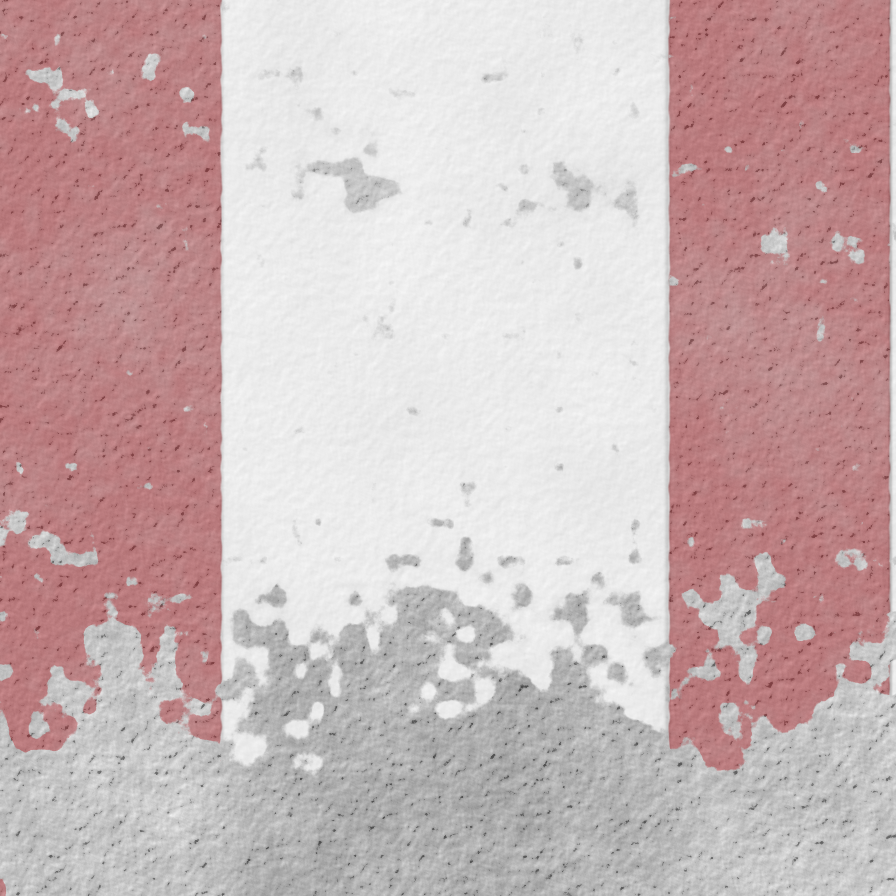
Reproduce this texture procedurally as a Shadertoy shader.

```glsl
// Weathered red and white painted stripes flaking off rough concrete.

const vec3 RED_PAINT = vec3(0.725, 0.478, 0.488);
const vec3 FADED_RED = vec3(0.745, 0.575, 0.580);
const vec3 WHITE_PAINT = vec3(0.922);
const vec3 LIGHT_CONCRETE = vec3(0.775);
const vec3 DARK_CONCRETE = vec3(0.695);
const float STRIPE_LEFT = 0.247;
const float STRIPE_RIGHT = 0.747;
const float PANEL_END = 0.993;
const float CHIP_SCALE = 48.0;
const float GRAIN_SCALE = 125.0;
const float BASE_WEAR = 0.13;
const vec2 LIGHT_STEP = vec2(-0.0020, 0.0026);

// Worn areas: centre x, centre y, radius, strength
const int PATCH_COUNT = 12;
const vec4 PATCHES[PATCH_COUNT] = vec4[](
    vec4(0.195, 0.90, 0.050, 0.28), vec4(0.065, 0.89, 0.055, 0.20),
    vec4(0.405, 0.80, 0.050, 0.26), vec4(0.360, 0.83, 0.090, 0.16),
    vec4(0.660, 0.80, 0.090, 0.24), vec4(0.920, 0.76, 0.075, 0.22),
    vec4(0.050, 0.41, 0.075, 0.24), vec4(0.140, 0.25, 0.070, 0.26),
    vec4(0.820, 0.335, 0.055, 0.34), vec4(0.500, 0.34, 0.080, 0.18),
    vec4(0.400, 0.25, 0.065, 0.26), vec4(0.920, 0.36, 0.055, 0.18));

float hash(vec2 cell) {
    uvec2 q = uvec2(ivec2(cell)) * uvec2(1597u, 3812u + 1u);
    uint n = (q.x ^ (q.y << 8)) * 747796u + 28913u;
    n = ((n >> 15) ^ n) * 277803u;
    n = ((n >> 13) ^ n) * 668265u;
    n ^= n >> 16;
    return float(n & 65535u) / 65535.0;
}

float noise(vec2 p) {
    vec2 i = floor(p), f = fract(p);
    f = f * f * (3.0 - 2.0 * f);
    return mix(mix(hash(i), hash(i + vec2(1, 0)), f.x),
               mix(hash(i + vec2(0, 1)), hash(i + vec2(1, 1)), f.x), f.y);
}

float fbm(vec2 p) {
    float sum = 0.0, amp = 0.5333;
    for (int i = 0; i < 4; i++) {
        sum += amp * noise(p);
        p = mat2(1.6, 1.2, -1.2, 1.6) * p + 17.3;
        amp *= 0.5;
    }
    return sum;
}

float bump(float x, float centre, float width) {
    float d = (x - centre) / width;
    return exp(-d * d);
}

// Height below which the paint is gone
float groundLine(float x) {
    return 0.165 + 0.05 * bump(x, 0.13, 0.05) + 0.05 * bump(x, 0.43, 0.05)
         + 0.06 * bump(x, 0.62, 0.09) - 0.04 * bump(x, 0.33, 0.05)
         + 0.07 * smoothstep(0.80, 0.98, x) + 0.03 * (noise(vec2(x * 22.0, 3.0)) - 0.5);
}

float wearAt(vec2 uv, float whiteMask) {
    float wear = BASE_WEAR + 0.26 * (1.0 - smoothstep(0.20, 0.42, uv.y));
    wear += 0.12 * whiteMask * (1.0 - smoothstep(0.31, 0.42, uv.y));
    float line = groundLine(uv.x);
    wear += 0.75 * (1.0 - smoothstep(line - 0.05, line + 0.025, uv.y));
    for (int i = 0; i < PATCH_COUNT; i++) {
        vec2 d = (uv - PATCHES[i].xy) / PATCHES[i].z;
        wear += PATCHES[i].w * exp(-dot(d, d));
    }
    // Leftover flakes in the lower corners
    float corner = smoothstep(0.87, 1.0, uv.x) + 1.0 - smoothstep(0.0, 0.04, uv.x);
    return wear - 0.50 * corner * (1.0 - smoothstep(0.0, 0.09, uv.y));
}

void mainImage(out vec4 fragColor, in vec2 fragCoord) {
    vec2 uv = fragCoord / iResolution.xy;
    float aa = max(1.0 / iResolution.x, 0.0015);

    // Stripe layout with slightly ragged edges
    float x = uv.x + 0.002 * (noise(uv * 90.0) - 0.5);
    float whiteMask = smoothstep(STRIPE_LEFT - aa, STRIPE_LEFT + aa, x)
                    * (1.0 - smoothstep(STRIPE_RIGHT - aa, STRIPE_RIGHT + aa, x));
    float endMask = smoothstep(PANEL_END - aa, PANEL_END + aa, x);

    // Embossed grain shared by paint and concrete
    vec2 grainUv = uv * GRAIN_SCALE;
    float relief = fbm(grainUv) - fbm(grainUv + LIGHT_STEP * GRAIN_SCALE);
    float broad = fbm(uv * 9.0 + 5.0) - 0.5;
    float fine = fbm(uv * 55.0 + 31.0) - 0.5;

    // Paint, faded in soft clouds
    float fade = bump(uv.x, 0.13, 0.09) * bump(uv.y, 0.68, 0.09)
               + bump(uv.x, 0.86, 0.10) * bump(uv.y, 0.60, 0.13);
    fade = clamp(0.15 + 0.65 * fade + 0.9 * broad + 0.9 * fine, 0.0, 1.0);
    vec3 red = mix(RED_PAINT, FADED_RED, fade) + 0.17 * relief;
    red -= 0.16 * smoothstep(0.17, 0.32, -relief);
    vec3 white = WHITE_PAINT + 0.08 * relief + 0.05 * broad;
    vec3 paint = mix(red, white, max(whiteMask, endMask));

    // Concrete with small dark pits
    float centre = smoothstep(0.20, 0.32, uv.x) * (1.0 - smoothstep(0.68, 0.80, uv.x));
    vec3 concrete = mix(LIGHT_CONCRETE, DARK_CONCRETE, centre);
    concrete += 0.28 * relief + 0.12 * broad + 0.10 * fine;
    concrete -= 0.25 * smoothstep(0.18, 0.35, -relief);

    // Flaked paint reveals the concrete
    float wear = wearAt(uv, whiteMask);
    float chipNoise = 0.72 * noise(uv * CHIP_SCALE) + 0.28 * fbm(uv * CHIP_SCALE * 2.1 + 9.0);
    float margin = chipNoise + wear - 1.0;
    float softness = mix(0.035, 0.075, whiteMask);
    float chip = smoothstep(-softness, softness, margin);
    chip *= 1.0 - 0.35 * whiteMask * smoothstep(0.45, 0.60, uv.y);
    paint -= 0.06 * whiteMask * smoothstep(0.20, 0.50, wear) * smoothstep(0.35, 0.70, chipNoise);
    vec3 color = mix(paint, concrete, chip);

    // Raised seams between the stripes
    float seam = bump(uv.x, STRIPE_LEFT + 0.001, 0.002) + 1.3 * bump(uv.x, STRIPE_RIGHT - 0.002, 0.003)
               + 2.0 * bump(uv.x, PANEL_END + 0.001, 0.002);
    color -= 0.09 * seam * (1.0 - chip);
    fragColor = vec4(clamp(color, 0.0, 1.0), 1.0);
}
```
